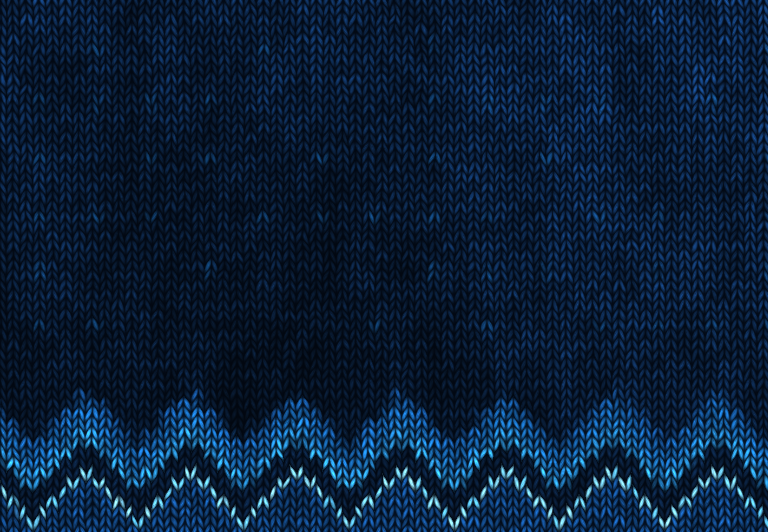
Reproduce this texture procedurally as a WebGL 2 fragment shader.

```glsl
#version 300 es
precision highp float;
// Dark blue knitted fabric with a glowing zigzag border along the bottom.

uniform vec2 u_resolution;
out vec4 fragColor;

const vec2 STITCH = vec2(0.02475, 0.0185); // column width, row height
const float SLANT = 1.9;                   // rise of each leg, in rows per column
const float PERIOD = 0.1982;               // zigzag repeat
const float PEAK_X = 0.160;

const vec3 GAP   = vec3(0.004, 0.018, 0.045);
const vec3 NAVY  = vec3(0.055, 0.175, 0.335);
const vec3 DENIM = vec3(0.075, 0.29, 0.54);
const vec3 AZURE = vec3(0.10, 0.43, 0.74);
const vec3 SKY   = vec3(0.22, 0.70, 0.96);
const vec3 ICE   = vec3(0.58, 0.89, 0.98);

float hash(vec2 p) {
  return fract(sin(dot(p, vec2(127.1, 311.7))) * 43758.5453);
}

float valueNoise(vec2 p) {
  vec2 i = floor(p), f = fract(p);
  f = f * f * (3.0 - 2.0 * f);
  float low = mix(hash(i), hash(i + vec2(1, 0)), f.x);
  float high = mix(hash(i + vec2(0, 1)), hash(i + vec2(1, 1)), f.x);
  return mix(low, high, f.y);
}

// Height of a zigzag that runs from valley to peak
float zigzag(float x, float valley, float peak) {
  float wave = abs(fract((x - PEAK_X) / PERIOD) - 0.5) * 2.0;
  wave = mix(wave, smoothstep(0.0, 1.0, wave), 0.35);
  return mix(valley, peak, wave);
}

// 1 below the edge, 0 above it
float below(float y, float edge, float softness) {
  return 1.0 - smoothstep(edge - softness, edge + softness, y);
}

// Broad light across the plain cloth: dim at left of centre, brighter at right
float clothLight(vec2 p, float aspect) {
  float x = p.x / aspect;
  float light = mix(0.66, 1.02, smoothstep(0.35, 0.95, x));
  light += 0.20 * smoothstep(0.45, 1.0, p.y);
  light += 0.10 * (1.0 - smoothstep(0.0, 0.25, x));
  light *= mix(0.82, 1.0, smoothstep(0.22, 0.50, p.y));
  return light * (0.82 + 0.36 * valueNoise(p * vec2(16.0, 6.0)));
}

// Sparse pale flecks on a regular grid
float fleck(vec2 p, float seed) {
  vec2 grid = (p - vec2(0.075, 0.068)) / 0.1055;
  vec2 cell = floor(grid + 0.5);
  vec2 offset = (grid - cell) * 0.1055;
  float chosen = step(0.42, hash(cell + 19.0));
  return chosen * (1.0 - smoothstep(0.008, 0.017, length(offset))) * (0.4 + 0.6 * seed);
}

// Yarn colour at the centre of one stitch
vec3 yarnColor(vec2 p, float seed, float aspect) {
  float bandTop = zigzag(p.x, 0.172, 0.262);
  float bandBottom = zigzag(p.x, 0.078, 0.170);
  float dotLine = zigzag(p.x, 0.021, 0.113);

  // Plain cloth
  vec3 color = NAVY * clothLight(p, aspect) * (0.76 + 0.48 * seed);
  color = mix(color, AZURE * 0.75, 0.65 * fleck(p, seed) * step(0.30, p.y));

  // Bright band, palest at its lower edge
  float depth = clamp((bandTop - p.y) / (bandTop - bandBottom), 0.0, 1.0);
  vec3 band = mix(DENIM, AZURE, smoothstep(0.0, 0.45, depth));
  band = mix(band, SKY, smoothstep(0.45, 1.0, depth) * (0.4 + 0.6 * seed));
  color = mix(color, band * (0.8 + 0.4 * seed), below(p.y, bandTop + 0.018 * (seed - 0.5), 0.014));

  // Dark band, blue base and pale dotted line
  color = mix(color, NAVY * (0.55 + 0.3 * seed), below(p.y, bandBottom, 0.002));
  color = mix(color, DENIM * (0.72 + 0.5 * seed), below(p.y, dotLine - 0.007, 0.003));
  float dotted = 1.0 - smoothstep(0.0075, 0.0105, abs(p.y - dotLine));
  return mix(color, mix(SKY, ICE, 0.35 + 0.65 * seed), dotted);
}

void main() {
  vec2 p = gl_FragCoord.xy / u_resolution.y;
  float aspect = u_resolution.x / u_resolution.y;

  // Slight irregularity of the yarn
  vec2 wobble = vec2(valueNoise(p * 38.0), valueNoise(p * 38.0 + 71.0)) - 0.5;
  vec2 q = (p + wobble * 0.0045) / STITCH;

  // Mirrored, slanted cells form the two legs of each V
  float column = floor(q.x);
  float across = fract(q.x) - 0.5;
  float side = across < 0.0 ? -1.0 : 1.0;
  float slanted = q.y - SLANT * abs(across);
  float row = floor(slanted);
  vec2 local = vec2(abs(across) - 0.25, fract(slanted) - 0.5);
  vec2 center = vec2(column + 0.5 + 0.25 * side, row + 0.5 + 0.25 * SLANT) * STITCH;
  float seed = hash(vec2(column * 2.0 + side, row));

  // Rounded leg with a lit ridge and fine fibres
  float radius = length(local / vec2(0.27, 0.52));
  float body = 1.0 - smoothstep(0.48, 1.12, radius);
  float ridge = 0.78 + 0.42 * (1.0 - smoothstep(0.0, 0.8, radius)) + 0.3 * local.y;
  float fibre = 0.82 + 0.36 * valueNoise(vec2(local.x * 9.0 + seed * 40.0, slanted * 6.0));

  vec3 yarn = yarnColor(center, seed, aspect);
  vec3 color = mix(GAP + yarn * 0.13, yarn * ridge * fibre, body);
  fragColor = vec4(color, 1.0);
}
```
